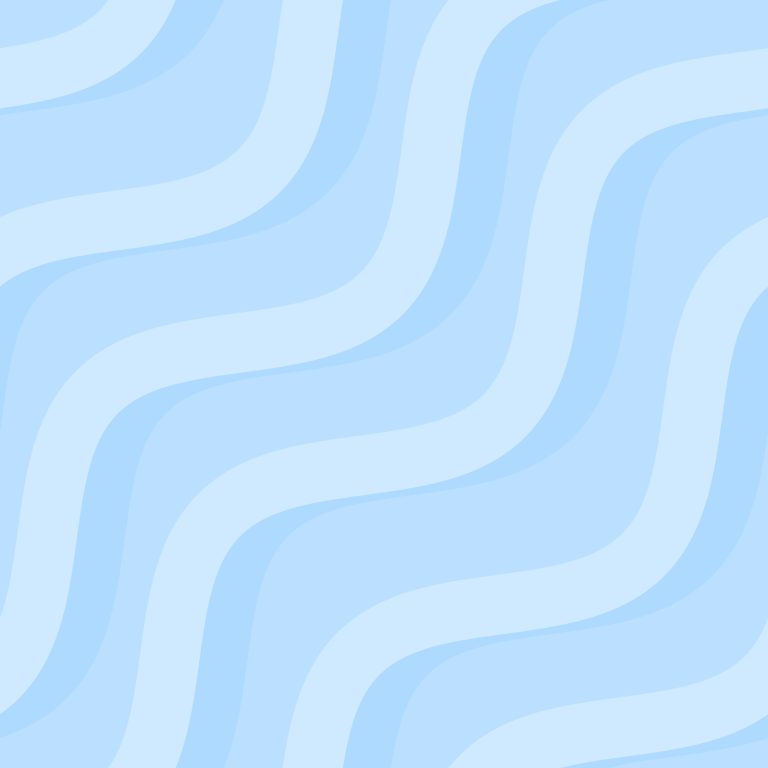
Give the GLSL for this pattern, as a Shadertoy shader.

```glsl
// Seamless diagonal wavy ribbons in pale blue, each with a sideways drop shadow.

const float TAU = 6.2831853;
const int BANDS = 3;             // ribbons per diagonal period
const float FIRST_BAND = 0.439;  // offset of the first ribbon
const float BAND_STEP = 0.319;   // spacing, leaving one wider gap per period
const float AMPLITUDE = 0.121;
const float CREST = 0.115;       // position of the wave crest
const float HALF_WIDTH = 0.0388;
const vec2 SHADOW_SHIFT = vec2(0.0625, 0.0);

const vec3 BASE = vec3(0.733, 0.878, 1.0);
const vec3 SHADOW = vec3(0.686, 0.855, 1.0);
const vec3 RIBBON = vec3(0.810, 0.914, 1.0);

float wave(float t, float amplitude) {
    return amplitude * cos(TAU * (t - CREST));
}

float waveSlope(float t, float amplitude) {
    return -TAU * amplitude * sin(TAU * (t - CREST));
}

// Distance to a wave centreline that repeats across the diagonal
float waveDistance(vec2 diagonal, float offset, float amplitude) {
    float along = diagonal.x;
    float across = diagonal.y - offset;
    across -= round(across - wave(along, amplitude));

    // Slide to the nearest point of the curve
    float t = along;
    for (int i = 0; i < 5; i++) {
        float slope = waveSlope(t, amplitude);
        float gap = across - wave(t, amplitude);
        t += (along - t + gap * slope) / (1.0 + slope * slope);
    }
    // The diagonal axes are stretched by sqrt(2)
    return length(vec2(along - t, across - wave(t, amplitude))) * inversesqrt(2.0);
}

// Coverage of all ribbons, with edges softened over one pixel
float ribbons(vec2 uv, float halfWidth, float pixel) {
    vec2 diagonal = vec2(uv.x + uv.y, uv.x - uv.y);
    float nearest = 1.0;
    for (int i = 0; i < BANDS; i++) {
        float offset = FIRST_BAND + BAND_STEP * float(i);
        nearest = min(nearest, waveDistance(diagonal, offset, AMPLITUDE));
    }
    return clamp(0.5 + (halfWidth - nearest) / pixel, 0.0, 1.0);
}

void mainImage(out vec4 fragColor, in vec2 fragCoord) {
    vec2 uv = fragCoord / iResolution.xy;
    float pixel = 1.0 / min(iResolution.x, iResolution.y);

    // Shadow first, ribbon on top
    vec3 color = mix(BASE, SHADOW, ribbons(uv - SHADOW_SHIFT, HALF_WIDTH, pixel));
    color = mix(color, RIBBON, ribbons(uv, HALF_WIDTH, pixel));
    fragColor = vec4(color, 1.0);
}
```
